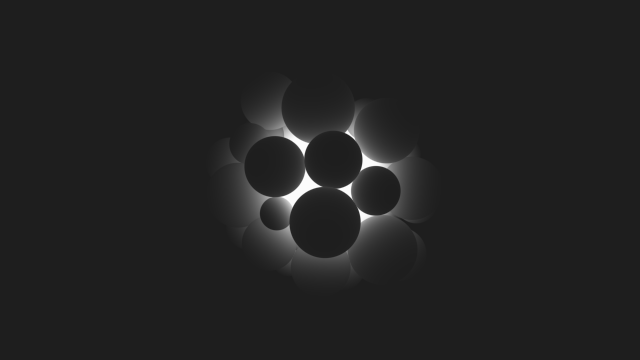
A Shadertoy shader for this background:

```glsl
// A cluster of matte spheres wrapped around a hidden white light on dark grey.
// Spheres are painted back to front as analytic discs with 3D normals, each
// shaded by a wrapped point light; a soft core shines through the gaps.

const float BACKGROUND = 0.118;
const float CORE_WHITE = 0.99;
const vec2 LIGHT_POS = vec2(0.02, 0.0);
const vec2 CORE_FADE = vec2(0.14, 0.24);      // radii where the core dims
const float LIGHT_POWER = 0.03;
const float WRAP_POWER = 1.5;

const int RING_COUNT = 10;
const vec2 RING_CENTER = vec2(0.02, -0.03);
const vec2 RING_SIZE = vec2(0.25, 0.22);
const float RING_START = 0.489;
const float RING_DEPTH = -0.1;
const vec2 RING_RADII = vec2(0.04, 0.06);     // alternating small and large

const float BACK_DEPTH = -0.06;
const float FRONT_DEPTH = 0.25;
const float TAU = 6.28318;

// Main spheres from back to front: centre x, centre y, radius
const int SPHERE_COUNT = 16;
const vec3 SPHERES[SPHERE_COUNT] = vec3[SPHERE_COUNT](
    vec3(-0.250, 0.050, 0.068), vec3(0.222, -0.206, 0.074),
    vec3(-0.227, -0.042, 0.090), vec3(-0.141, -0.176, 0.076),
    vec3(0.002, -0.243, 0.083), vec3(0.255, -0.023, 0.088),
    vec3(-0.139, 0.220, 0.081), vec3(-0.194, 0.100, 0.058),
    vec3(-0.120, -0.093, 0.047), vec3(0.174, -0.194, 0.097),
    vec3(0.185, 0.137, 0.091), vec3(-0.005, 0.201, 0.102),
    vec3(0.155, -0.030, 0.069), vec3(-0.125, 0.037, 0.085),
    vec3(0.037, 0.056, 0.081), vec3(0.014, -0.118, 0.099));

// Brightness of a surface point lit from inside the cluster
float shade(vec3 normal, vec3 point) {
    vec3 toLight = vec3(LIGHT_POS, 0.0) - point;
    float wrap = 0.5 + 0.5 * dot(normal, normalize(toLight));
    float light = LIGHT_POWER * pow(max(wrap, 0.0), WRAP_POWER)
                / dot(toLight, toLight);
    return mix(BACKGROUND, CORE_WHITE, 1.0 - exp(-light));
}

// Paint one sphere over the current brightness
float paintSphere(float under, vec2 p, vec3 sphere, float depth, float pixel) {
    vec2 q = (p - sphere.xy) / sphere.z;
    float nearness = dot(q, q);
    vec3 normal = normalize(vec3(q, sqrt(max(1.0 - nearness, 0.0))));
    vec3 point = vec3(sphere.xy, depth) + sphere.z * normal;
    float edge = (sqrt(nearness) - 1.0) * sphere.z;
    float cover = 1.0 - smoothstep(-pixel, pixel, edge);
    return mix(under, shade(normal, point), cover);
}

void mainImage(out vec4 fragColor, in vec2 fragCoord) {
    vec2 p = (fragCoord - 0.5 * iResolution.xy) / iResolution.y;
    float pixel = 0.75 / iResolution.y;

    // Glowing core behind everything
    float core = 1.0 - smoothstep(CORE_FADE.x, CORE_FADE.y, length(p - LIGHT_POS));
    float tone = mix(BACKGROUND, CORE_WHITE, core);

    // Rear ring of small spheres
    for (int i = 0; i < RING_COUNT; i++) {
        float angle = RING_START - TAU * float(i) / float(RING_COUNT);
        vec2 center = RING_CENTER + RING_SIZE * vec2(cos(angle), sin(angle));
        float radius = i % 2 == 0 ? RING_RADII.x : RING_RADII.y;
        tone = paintSphere(tone, p, vec3(center, radius), RING_DEPTH, pixel);
    }

    // Main spheres, rising toward the viewer
    for (int i = 0; i < SPHERE_COUNT; i++) {
        float rise = float(i) / float(SPHERE_COUNT - 1);
        float depth = mix(BACK_DEPTH, FRONT_DEPTH, rise * rise);
        tone = paintSphere(tone, p, SPHERES[i], depth, pixel);
    }

    fragColor = vec4(vec3(tone), 1.0);
}
```
